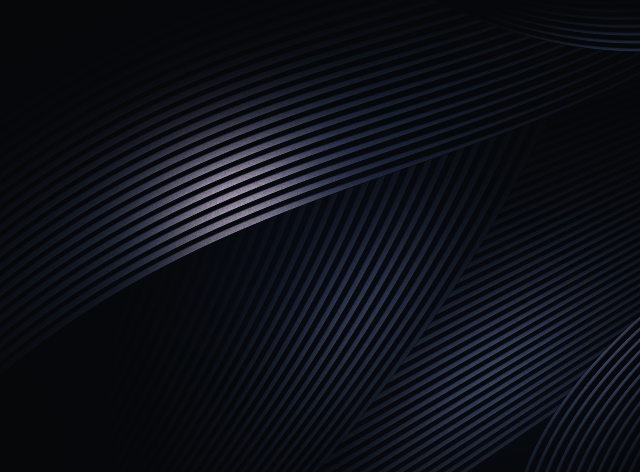
Reproduce this background procedurally as a WebGL 1 fragment shader.

```glsl
precision highp float;
// Dark backdrop of five overlapping ribbons made of fine curved stripes.
// Each ribbon is a polynomial edge whose offset is repeated with fract,
// then lit by soft rotated gaussian glows in blue, lilac and warm grey.

uniform vec2 u_resolution;

const vec3 NIGHT = vec3(0.020, 0.027, 0.036);
const vec3 NAVY = vec3(0.085, 0.110, 0.180);
const vec3 LILAC = vec3(0.170, 0.168, 0.215);
const vec3 WARM = vec3(0.350, 0.280, 0.245);

float hash(vec2 cell) {
  return fract(sin(dot(cell, vec2(127.1, 311.7))) * 43758.5453);
}

// Elliptical falloff, with its long axis turned by angle.
float glow(vec2 p, vec2 centre, vec2 radius, float angle) {
  float c = cos(angle), s = sin(angle);
  vec2 q = p - centre;
  q = vec2(c * q.x + s * q.y, c * q.y - s * q.x) / radius;
  return exp(-dot(q, q));
}

// One lit stripe per unit of t, brightest along its leading edge.
float stripe(float t, float width, float soft) {
  float f = fract(t);
  float body = smoothstep(0.0, soft, f)
             * (1.0 - smoothstep(width - soft, width + soft, f));
  return body * mix(1.15, 0.85, clamp(f / width, 0.0, 1.0));
}

// Lays a striped ribbon over what lies below it; d is positive inside.
vec3 ribbon(vec3 under, vec3 fill, vec3 light, float d, float spacing,
            float width, float pixel) {
  float lit = stripe(d / spacing, width, pixel / spacing);
  return mix(under, fill + light * lit, smoothstep(-pixel, pixel, d));
}

void main() {
  vec2 p = gl_FragCoord.xy / u_resolution.y;
  float x = p.x, y = p.y;
  float pixel = 1.0 / u_resolution.y;
  float grain = 0.92 + 0.16 * hash(floor(p * 378.0));

  // Ambient haze
  vec3 fill = NIGHT;
  fill += vec3(0.004, 0.010, 0.024) * glow(p, vec2(0.66, 0.48), vec2(0.36, 0.24), 0.4);
  fill += vec3(0.004, 0.008, 0.018) * glow(p, vec2(1.08, 0.16), vec2(0.34, 0.24), 0.5);
  vec3 color = fill;

  // Lower right ribbon, fanning flatter as it rises
  vec3 light = NAVY * 0.75 * glow(p, vec2(1.09, 0.26), vec2(0.40, 0.25), 0.6)
             + LILAC * 0.75 * glow(p, vec2(1.03, 0.21), vec2(0.24, 0.13), 0.75);
  float edge = 0.68 * (x - 0.99);
  float spacing = 0.0215 - 0.010 * (x - 0.99);
  color = ribbon(color, fill, light * grain, y - edge, spacing, 0.52, pixel);

  // Steep central ribbon
  light = NAVY * 0.78 * glow(p, vec2(0.76, 0.33), vec2(0.36, 0.21), 0.95)
        + LILAC * 0.50 * glow(p, vec2(0.76, 0.34), vec2(0.19, 0.12), 0.95);
  edge = 0.67 + y * (0.85 - 0.26 * y);
  spacing = 0.0215 + 0.011 * y;
  color = ribbon(color, fill, light * grain, edge - x, spacing, 0.50, pixel);

  // Large upper ribbon with the warm highlight, its stripes thinning rightward
  light = NAVY * 0.95 * glow(p, vec2(0.62, 0.62), vec2(0.58, 0.20), 0.36)
        + LILAC * 0.80 * glow(p, vec2(0.48, 0.61), vec2(0.23, 0.15), 0.35)
        + WARM * glow(p, vec2(0.50, 0.575), vec2(0.15, 0.12), 0.4);
  edge = 0.205 + x * (0.828 + x * (0.212 * x - 0.552));
  spacing = 0.0275 - 0.0045 * x;
  float width = mix(0.60, 0.36, smoothstep(0.45, 1.15, x));
  color = ribbon(color, fill, light * grain, y - edge, spacing, width, pixel);

  // Curved ribbon in the bottom right corner
  light = NAVY * 0.70 * glow(p, vec2(1.25, 0.14), vec2(0.30, 0.20), 0.8)
        + LILAC * 0.85 * glow(p, vec2(1.32, 0.27), vec2(0.20, 0.11), 0.8);
  edge = 1.11 + y * (0.38 + 1.10 * y);
  spacing = 0.022 + 0.008 * y;
  color = ribbon(color, fill, light * grain, x - edge, spacing, 0.38, pixel);

  // Shallow ribbon at the top right
  light = NAVY * 1.1 * glow(p, vec2(1.33, 0.89), vec2(0.20, 0.06), -0.1);
  float reach = 1.357 - x;
  edge = 0.89 + 0.57 * reach * reach;
  spacing = max(0.017 - 0.012 * reach, 0.009);
  color = ribbon(color, NIGHT, light * grain, y - edge, spacing, 0.42, pixel);

  gl_FragColor = vec4(color, 1.0);
}
```
